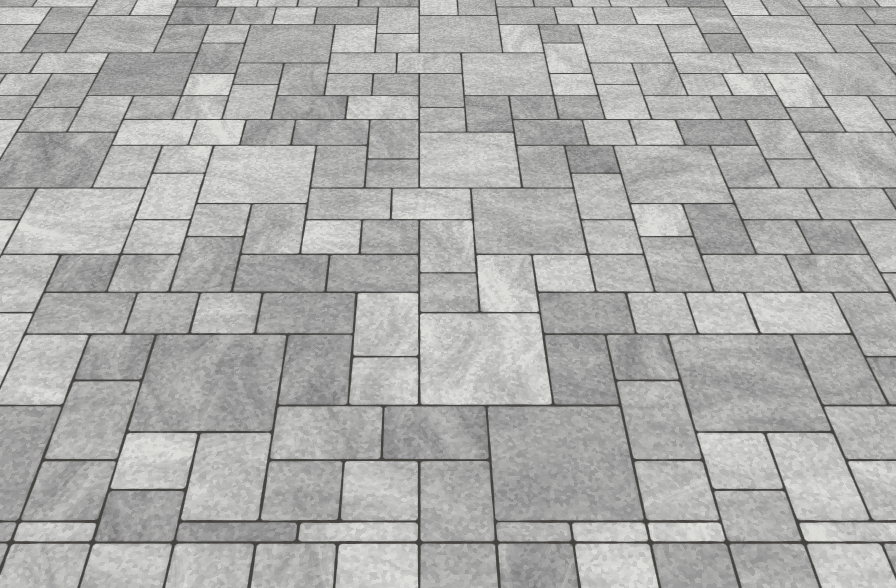
A WebGL 2 fragment shader for this texture:

```glsl
#version 300 es
precision highp float;
// Grey concrete paving seen in perspective: a module of 28 stones in four sizes
// is repeated over a ground plane, trimmed at a straight border course in front.
// Tone varies by hash, weathering is layered sines, aggregate is cellular noise.

uniform vec2 u_resolution;
out vec4 fragColor;

// Perspective, in canvas heights
const float HORIZON = 1.896;
const float CENTRE_X = 0.713;
const float NEAR_DEPTH = 0.5609;
const float GRID_DEPTH = 0.01744;
const float GRID_LEFT = 0.0382;
const float GRID_RIGHT = 0.036;

// Stones, in grid units
const vec2 PERIOD = vec2(16.0, 11.0);
const float BORDER_LINE = -0.633;
const vec2 BORDER_SIZE = vec2(2.0, 3.0);
const float JOINT = 0.034;
const float CORNER = 0.13;

// Surface
const vec3 STONE_DARK = vec3(0.485, 0.485, 0.49);
const vec3 STONE_LIGHT = vec3(0.845, 0.845, 0.835);
const vec3 JOINT_COLOUR = vec3(0.27, 0.265, 0.25);
const float TONE_MEAN = 0.62;
const float TONE_SPREAD = 0.56;
const float STAIN = 0.30;
const float GRAIN = 0.30;
const float GRAIN_SCALE = 9.0;

// Near left corners of the stones in one module, grouped by size
const vec2 LARGE[3] = vec2[3](vec2(2, 0), vec2(0, 4), vec2(8, 3));
const vec2 SMALL[11] = vec2[11](vec2(12, 0), vec2(14, 0), vec2(6, 0), vec2(8, 1),
    vec2(14, 4), vec2(6, 5), vec2(7, 7), vec2(9, 7), vec2(0, 8), vec2(4, 9), vec2(6, 9));
const vec2 DEEP[8] = vec2[8](vec2(0, 10), vec2(10, 0), vec2(8, 9), vec2(6, 2),
    vec2(12, 4), vec2(4, 4), vec2(14, 6), vec2(2, 8));
const vec2 WIDE[6] = vec2[6](vec2(12, 2), vec2(15, 2), vec2(4, 7), vec2(11, 7),
    vec2(10, 9), vec2(13, 9));

struct Stone { vec2 corner; vec2 size; };

float hash(vec2 p) {
    return fract(sin(dot(p, vec2(127.1, 311.7))) * 43758.5);
}

vec2 hash2(vec2 p) {
    return vec2(hash(p), hash(p + 57.3));
}

// Keeps the stone if its repeated rectangle holds the point
void place(vec2 p, vec2 corner, vec2 size, inout Stone stone) {
    vec2 inside = mod(p - corner, PERIOD);
    if (all(lessThan(inside, size))) stone = Stone(round(p - inside), size);
}

Stone findStone(vec2 p) {
    Stone stone = Stone(floor(p), vec2(1.0));
    if (p.y < BORDER_LINE) {
        float left = floor(p.x / BORDER_SIZE.x) * BORDER_SIZE.x;
        return Stone(vec2(left, BORDER_LINE - BORDER_SIZE.y), BORDER_SIZE);
    }
    for (int i = 0; i < 3; i++) place(p, LARGE[i], vec2(4, 4), stone);
    for (int i = 0; i < 11; i++) place(p, SMALL[i], vec2(2, 2), stone);
    for (int i = 0; i < 8; i++) place(p, DEEP[i], vec2(2, 3), stone);
    for (int i = 0; i < 6; i++) place(p, WIDE[i], vec2(3, 2), stone);
    // Trim the stones that meet the border
    float cut = max(BORDER_LINE - stone.corner.y, 0.0);
    stone.corner.y += cut;
    stone.size.y -= cut;
    return stone;
}

// Layered, warped sines for cloudy stains
float clouds(vec2 p) {
    float sum = 0.0, weight = 0.5;
    for (int i = 0; i < 5; i++) {
        p += 0.8 * sin(p.yx * 1.3 + float(i));
        sum += weight * sin(p.x) * cos(p.y);
        p = mat2(1.7, 0.7, -0.7, 1.7) * p + 2.3;
        weight *= 0.68;
    }
    return sum;
}

// Brightness of the nearest grain, from -0.5 to 0.5
float aggregate(vec2 p) {
    vec2 cell = floor(p), nearestCell = cell;
    float nearest = 9.0;
    for (int i = 0; i < 9; i++) {
        vec2 c = cell + vec2(i % 3 - 1, i / 3 - 1);
        float d = distance(p, c + hash2(c));
        if (d < nearest) { nearest = d; nearestCell = c; }
    }
    return hash(nearestCell + 13.7) - 0.5;
}

void main() {
    // Canvas to ground plane
    vec2 uv = gl_FragCoord.xy / u_resolution.y;
    float drop = max(HORIZON - uv.y, 0.01);
    float across = (uv.x - CENTRE_X) / drop;
    vec2 ground = vec2(across / (across < 0.0 ? GRID_LEFT : GRID_RIGHT),
                       (1.0 / drop - NEAR_DEPTH) / GRID_DEPTH);
    vec2 footprint = fwidth(ground);

    // Rounded edge distance, smoothed across the local edge direction
    Stone stone = findStone(ground);
    vec2 local = ground - stone.corner;
    vec2 margin = min(local, stone.size - local);
    vec2 q = max(CORNER - margin, 0.0);
    float reach = max(length(q), 0.0001);
    float edge = CORNER - reach;
    float blur = max(dot(q / reach, footprint), 0.0001);
    float gap = JOINT * (1.0 + 0.4 * clouds(ground * 2.1));
    float cover = clamp((edge - gap) / blur + 0.5, 0.0, 1.0);

    // Tone, stains and grain of each stone
    vec2 seed = hash2(stone.corner + 3.1);
    vec2 streak = seed.y > 0.75 ? vec2(2.0, 0.9) : vec2(0.8, 1.9);
    float stain = clouds(ground * streak + seed * 40.0);
    float tone = TONE_MEAN + TONE_SPREAD * (seed.x - 0.5);
    tone += STAIN * mix(0.4, 1.1, seed.y) * stain;
    tone += GRAIN * aggregate(ground * GRAIN_SCALE);
    tone -= 0.14 * (1.0 - smoothstep(0.0, CORNER, edge));
    vec3 colour = mix(STONE_DARK, STONE_LIGHT, clamp(tone, -0.1, 1.05));
    fragColor = vec4(mix(JOINT_COLOUR, colour, cover), 1.0);
}
```
